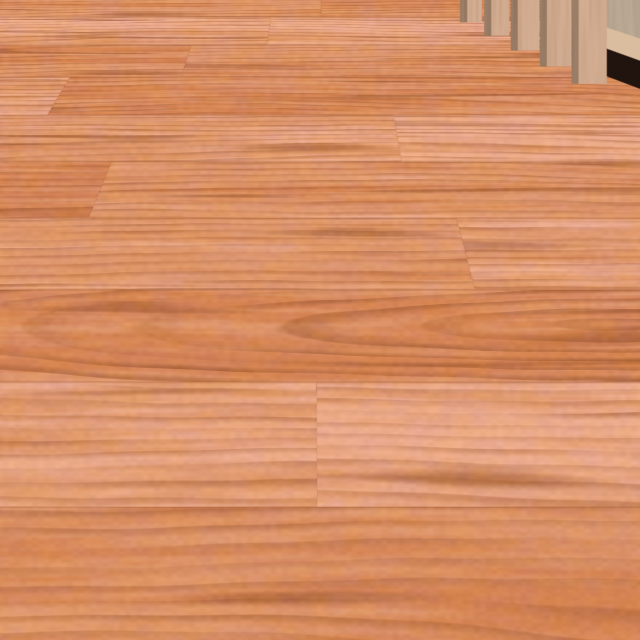
This texture is drawn by a WebGL 2 fragment shader. Its source:

```glsl
#version 300 es
precision highp float;

uniform vec2 u_resolution;
out vec4 fragColor;

// Perspective of the floor
const vec2 VANISHING = vec2(0.49, 1.521);
const float FOCAL = 7.526;
const float FIRST_ROW = 5.73;

// Per row, near to far: end joint, tone left of it, tone right of it
const vec3 ROWS[10] = vec3[10](
    vec3(9.0, 0.20, 0.20), vec3(0.03, 0.64, 0.98), vec3(9.0, 0.20, 0.20),
    vec3(1.95, 0.54, 0.66), vec3(-3.07, 0.20, 0.50), vec3(1.34, 0.56, 0.90),
    vec3(-4.47, 0.70, 0.30), vec3(-2.43, 0.25, 0.44), vec3(-0.92, 0.82, 0.88),
    vec3(0.16, 0.35, 0.22));

// Wood grain
const float RING_COUNT = 9.0;
const float RING_STRETCH = 0.07;
const float RING_STRENGTH = 0.30;
const float STREAK_STRENGTH = 1.0;
const float VEIN_STRENGTH = 0.55;
const float MOTTLE = 0.035;
const float FIGURED_ROW = 1.0;
const vec2 FIGURE_CENTER = vec2(3.7, 0.60);

// Seams
const float SEAM_WIDTH = 0.0014;
const float SEAM_STRENGTH = 0.30;

// Colours
const vec3 AMBER = vec3(0.835, 0.515, 0.33);
const vec3 HONEY = vec3(0.875, 0.595, 0.425);
const vec3 PINK = vec3(0.925, 0.67, 0.545);
const vec3 UMBER = vec3(0.60, 0.33, 0.18);
const vec3 SLAT_FRONT = vec3(0.81, 0.66, 0.55);
const vec3 SLAT_SIDE = vec3(0.59, 0.48, 0.39);
const vec3 SHELF_TOP = vec3(0.72, 0.65, 0.57);
const vec3 SHELF_EDGE = vec3(0.85, 0.74, 0.62);
const vec3 SHELF_GAP = vec3(0.13, 0.08, 0.06);

float hash(vec2 p) {
    vec3 q = fract(vec3(p.xyx) * 0.1031);
    q += dot(q, q.yzx + 33.33);
    return fract((q.x + q.y) * q.z);
}

float noise(vec2 p) {
    vec2 cell = floor(p), f = fract(p);
    f = f * f * (3.0 - 2.0 * f);
    return mix(mix(hash(cell), hash(cell + vec2(1, 0)), f.x),
               mix(hash(cell + vec2(0, 1)), hash(cell + 1.0), f.x), f.y);
}

// Soft step with an edge one pixel wide
float cover(float d) {
    float pixel = 1.0 / u_resolution.y;
    return smoothstep(-pixel, pixel, d);
}

vec3 woodTone(float t) {
    return mix(mix(AMBER, HONEY, smoothstep(0.0, 0.5, t)), PINK, smoothstep(0.5, 1.0, t));
}

// Nested growth rings, long along the plank, with one crisp dark side
float growthRings(vec2 p, vec2 center, float seed, float footprint) {
    float wave = 0.010 * sin(p.x * 1.3 + seed) + 0.004 * sin(p.x * 4.3 + p.y * 5.0 + seed);
    vec2 q = (p - center) * vec2(RING_STRETCH, 1.0);
    float phase = (length(q) + wave) * RING_COUNT + 1.2 * noise(p * vec2(0.2, 3.0) + seed);
    float blur = clamp(footprint * RING_COUNT, 0.12, 0.45);
    float f = fract(phase);
    float line = smoothstep(0.35, 1.0 - blur, f) * (1.0 - smoothstep(1.0 - blur, 1.0, f));
    return line * (0.1 + 1.4 * noise(vec2(p.x * 0.7 + seed, floor(phase) * 3.7)));
}

vec3 floorColor(vec2 uv) {
    float depth = FOCAL / (VANISHING.y - uv.y);
    float along = (uv.x - VANISHING.x) * depth;
    float across = depth - FIRST_ROW;
    float row = floor(across);
    float footprint = depth * depth / FOCAL / u_resolution.y;

    vec3 info = ROWS[clamp(int(row) + 1, 0, 9)];
    float rightSide = cover((along - info.x) / depth);
    float seed = 40.0 * hash(vec2(row + 3.0, step(info.x, along) + 7.0));
    vec2 p = vec2(along, across - row);

    // Figured plank or nearly straight grain
    bool figured = row == FIGURED_ROW;
    vec2 center = vec2(8.0 * hash(vec2(seed, 1.0)) - 4.0, mix(-0.7, -0.1, hash(vec2(seed, 2.0))));
    if (figured) center = FIGURE_CENTER;
    float rings = growthRings(p, center, seed, footprint) * (figured ? 1.5 : 1.0);

    // Broad streaks, fine streaks and dark veins
    float v = p.y + 0.025 * sin(along * 0.7 + seed);
    float broad = noise(vec2(along * 0.2 + seed, v * 6.0 + seed));
    float fine = noise(vec2(along * 0.7 - seed, v * 17.0));
    float hair = noise(vec2(along * 1.6 + seed, v * 38.0)) - 0.5;
    float sharp = 1.0 - smoothstep(0.02, 0.07, footprint);
    float streak = mix(broad, fine, 0.2 + 0.2 * sharp) - 0.5 + 0.22 * sharp * hair;
    vec3 color = woodTone(mix(info.y, info.z, rightSide) + STREAK_STRENGTH * streak);
    float vein = noise(vec2(along * 0.35 + seed * 3.0, v * 11.0 + seed));
    color = mix(color, UMBER, RING_STRENGTH * rings);
    color = mix(color, UMBER, VEIN_STRENGTH * smoothstep(0.72, 1.0, vein));

    // Faint warm and rosy blotches over a fine mottle
    color += vec3(0.02, 0.01, -0.06) * (noise(uv * vec2(40.0, 65.0)) - 0.5);
    color += MOTTLE * (noise(uv * vec2(110.0, 170.0)) - 0.5);

    // Seams between rows and at plank ends
    float rowGap = min(p.y, 1.0 - p.y) * FOCAL / (depth * depth);
    float endGap = abs(along - info.x) / depth;
    float seam = max(1.0 - cover(rowGap - SEAM_WIDTH), 0.35 * (1.0 - cover(endGap - SEAM_WIDTH)));
    return mix(color, UMBER, SEAM_STRENGTH * seam);
}

// Low shelf and the row of upright slats beside it
vec3 addFurniture(vec3 color, vec2 uv) {
    float drop = 1.0 - uv.y, reach = uv.x - 0.945;
    float grain = 0.05 * (noise(uv * vec2(220.0, 12.0)) - 0.5);
    float shelf = cover(reach);
    color = mix(color, SHELF_GAP, shelf * cover(0.118 + 0.38 * reach - drop));
    color = mix(color, SHELF_EDGE, shelf * cover(0.075 + 0.36 * reach - drop));
    color = mix(color, SHELF_TOP + grain, shelf * cover(0.042 + 0.33 * reach - drop));
    for (int k = 0; k < 5; k++) {
        float i = float(k);
        float x = uv.x - (0.719 + 0.0355 * i + 0.002 * i * i);
        float width = 0.034 + 0.0053 * i;
        float foot = 0.035 + 0.020 * i + 0.001 * i * i;
        float body = cover(x) * cover(width - x) * cover(foot - drop);
        vec3 face = mix(SLAT_SIDE, SLAT_FRONT, cover(x - 0.011)) + grain;
        color = mix(color, face, body);
    }
    return color;
}

void main() {
    vec2 uv = gl_FragCoord.xy / u_resolution;
    fragColor = vec4(addFurniture(floorColor(uv), uv), 1.0);
}
```
